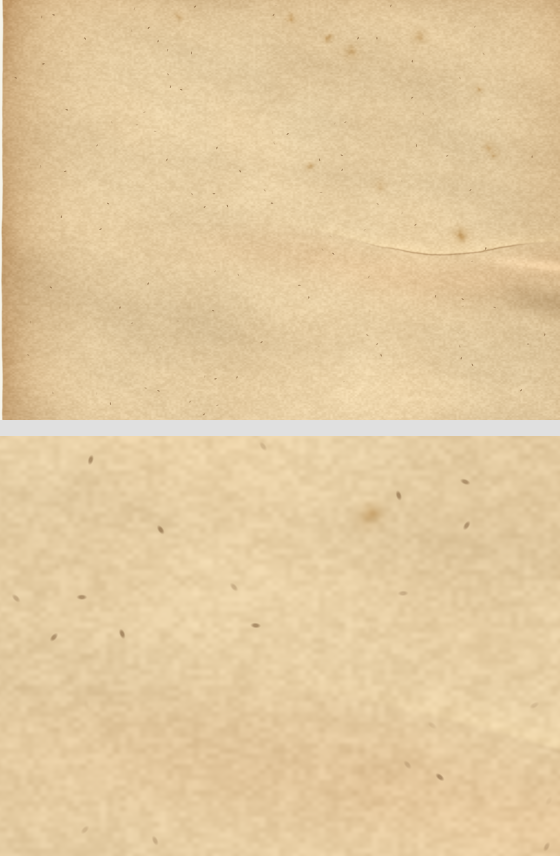
Top, the full canvas; bottom, a detail of the centre.
Reproduce this texture procedurally as a Shadertoy shader.

```glsl
float hash(vec2 p) {
    vec3 q = fract(p.xyx * 0.1031);
    q += dot(q, q.yzx + 33.33);
    return fract((q.x + q.y) * q.z);
}

float noise(vec2 p) {
    vec2 i = floor(p), f = fract(p);
    f = f * f * (3.0 - 2.0 * f);
    return mix(mix(hash(i), hash(i + vec2(1, 0)), f.x),
               mix(hash(i + vec2(0, 1)), hash(i + vec2(1, 1)), f.x), f.y);
}

float fbm(vec2 p) {
    float sum = 0.0, amp = 0.5;
    for (int i = 0; i < 5; i++) {
        sum += amp * noise(p);
        p = mat2(1.6, 1.2, -1.2, 1.6) * p + 7.3;
        amp *= 0.5;
    }
    return sum;
}

// Brown foxing: a soft halo around a small core
float foxing(vec2 p, float width) {
    float stain = 0.0;
    vec2 wobble = 0.008 * vec2(noise(p * 90.0), noise(p * 90.0 + 31.0));
    for (int i = 0; i < 11; i++) {
        float k = float(i);
        vec2 center = vec2(mix(0.12, 0.98, sqrt(hash(vec2(k, 3.0)))) * width,
                           mix(0.06, 0.97, sqrt(hash(vec2(k, 17.0)))));
        float radius = mix(0.005, 0.013, hash(vec2(k, 41.0)));
        float d = length(p + wobble - center) / radius;
        stain += (0.35 * exp(-d * d * 0.5) + 0.3 * exp(-d * d * 3.0))
               * mix(0.4, 1.0, hash(vec2(k, 59.0)));
    }
    return min(stain, 0.8);
}

// Sparse fibre specks, one candidate per cell
float specks(vec2 p) {
    vec2 cell = floor(p * 36.0);
    vec2 center = 0.25 + 0.5 * vec2(hash(cell + 5.0), hash(cell + 83.0));
    vec2 q = fract(p * 36.0) - center;
    float angle = 6.283 * hash(cell + 29.0);
    q = mat2(cos(angle), sin(angle), -sin(angle), cos(angle)) * q;
    float d = length(q * vec2(0.7, 1.3));
    float strength = smoothstep(0.9, 1.0, hash(cell + 47.0));
    return strength * (1.0 - smoothstep(0.03, 0.12, d));
}

void mainImage(out vec4 fragColor, in vec2 fragCoord) {
    vec2 p = fragCoord / iResolution.y;
    float width = iResolution.x / iResolution.y;
    float x = p.x * 1.333 / width;

    // Broad undulations, stretched sideways and sloping down to the right
    vec2 slope = vec2(p.x, p.y + 0.2 * p.x);
    float clouds = fbm(slope * vec2(2.2, 6.0) + 3.0);
    float blotches = fbm(p * 7.0 + 19.0);
    vec3 color = vec3(0.893, 0.797, 0.632);
    color += vec3(0.15, 0.15, 0.14) * (clouds - 0.49);
    color += vec3(0.03, 0.05, 0.06) * (blotches - 0.48);

    // Aged, browned margins
    float age = 0.85 * exp(-x / 0.085) * (0.65 + 0.7 * blotches);
    age += 0.28 * exp(-(1.0 - p.y) / 0.06) * (0.4 + blotches);
    age += 0.24 * exp(-(1.333 - x) / 0.09) * (0.3 + p.y);
    age += 0.06 * exp(-p.y / 0.04);
    color = mix(color, vec3(0.74, 0.58, 0.39), clamp(age, 0.0, 0.95));

    // Main crease: lit upper lip, thin shadow, warm hollow below
    float crease = 0.475 - 0.08 * smoothstep(0.6, 1.05, x)
                 + 0.03 * smoothstep(1.07, 1.3, x)
                 + 0.008 * (fbm(vec2(x * 18.0, 2.0)) - 0.5);
    float d = p.y - crease;
    float along = smoothstep(0.6, 0.9, x);
    float lip = smoothstep(-0.004, 0.004, d) * exp(-max(d, 0.0) / 0.016);
    color += vec3(0.055, 0.06, 0.05) * along * lip;
    float crack = smoothstep(0.84, 1.0, x) * (1.0 - smoothstep(1.2, 1.28, x));
    color -= vec3(0.13, 0.15, 0.15) * crack * exp(-pow((d + 0.002) / 0.0022, 2.0));
    float hollow = exp(-pow((d + 0.065) / 0.055, 2.0)) * smoothstep(0.25, 0.75, x);
    color -= vec3(0.018, 0.04, 0.045) * hollow;

    // Second fold running off the right side
    float fold = p.y - 0.372 + 0.12 * (x - 1.25);
    float nearRight = smoothstep(1.08, 1.32, x);
    color += 0.09 * nearRight * exp(-pow(fold / 0.012, 2.0));
    color -= vec3(0.09, 0.1, 0.1) * nearRight * exp(-pow((fold + 0.085) / 0.035, 2.0));

    // Stains, specks and pulp grain
    color = mix(color, vec3(0.69, 0.5, 0.24), foxing(p, width));
    color = mix(color, vec3(0.5, 0.37, 0.23), 0.6 * specks(p));
    float grain = 0.055 * (noise(p * vec2(190.0, 240.0)) - 0.5)
                + 0.035 * (noise(p * vec2(80.0, 120.0) + 11.0) - 0.5);
    color += grain * vec3(0.9, 1.0, 1.1);

    // Pale backing beyond the ragged left edge
    float edge = 0.003 + 0.006 * fbm(vec2(p.y * 9.0, 5.0));
    float soft = 1.0 / iResolution.y;
    color = mix(vec3(0.97, 0.96, 0.92), color, smoothstep(edge - soft, edge + soft, p.x));

    fragColor = vec4(clamp(color, 0.0, 1.0), 1.0);
}
```
